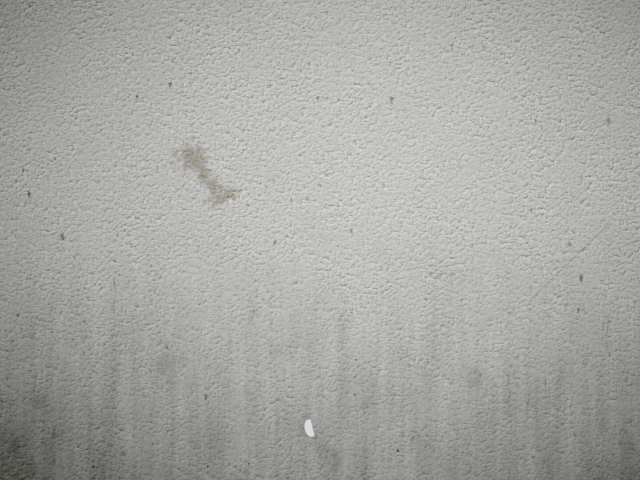
Give the GLSL for this texture, as a Shadertoy shader.

```glsl
// Weathered grey stucco wall: fine lit grain, rain streaks, stains and a vignette.
#define GRAIN_CELLS 160.0   // plaster grains per canvas height
#define GRAIN_DEPTH 0.135   // contrast of the lit relief
#define WALL_LIGHT 0.768    // brightness at the hot spot
#define FALLOFF 0.52        // darkening towards the edges
#define STREAK_DEPTH 0.06   // strength of the rain streaks
#define SPECK_CELLS 13.0    // speck grid cells per canvas height
#define SPECK_SHARE 0.24    // share of cells that hold a speck
#define DRIP_COUNT 18
#define STAIN_TINT vec3(0.84, 0.825, 0.78)
#define CHIP_COLOR vec3(0.85, 0.85, 0.87)

vec2 hash2(vec2 p) {
    vec3 q = fract(p.xyx * vec3(0.1031, 0.1030, 0.0973));
    q += dot(q, q.yzx + 33.33);
    return fract((q.xx + q.yz) * q.zy);
}

// Squared distance to the nearest scattered point
float cellular(vec2 p) {
    vec2 cell = floor(p), f = fract(p);
    float nearest = 4.0;
    for (int y = -1; y <= 1; y++)
    for (int x = -1; x <= 1; x++) {
        vec2 o = vec2(x, y);
        vec2 d = o + hash2(cell + o + 57.0) - f;
        nearest = min(nearest, dot(d, d));
    }
    return nearest;
}

// Layered, rotated sines for broad irregular blotches
float mottle(vec2 p) {
    float sum = 0.0, amp = 0.5;
    for (int i = 0; i < 5; i++) {
        sum += amp * sin(p.x + 1.7 * sin(p.y * 0.8)) * sin(p.y + 1.3 * sin(p.x * 0.7));
        p = mat2(0.8, -0.6, 0.6, 0.8) * p * 1.9 + vec2(3.1, 1.7);
        amp *= 0.6;
    }
    return sum;
}

float segmentDistance(vec2 p, vec2 a, vec2 b) {
    vec2 ab = b - a;
    return length(p - a - ab * clamp(dot(p - a, ab) / dot(ab, ab), 0.0, 1.0));
}

// Domed grains of two sizes, lit from the upper left
float relief(vec2 p) {
    vec2 q = p * GRAIN_CELLS * vec2(0.85, 1.1);
    q += 0.8 * vec2(mottle(p * 70.0), mottle(p.yx * 65.0));
    vec2 toLight = vec2(-0.13, 0.2);
    float lit = cellular(q + toLight) - cellular(q - toLight);
    vec2 r = mat2(0.8, 0.6, -0.6, 0.8) * q * 0.6;
    lit += 0.6 * (cellular(r + toLight) - cellular(r - toLight));
    return (lit - 0.5 * lit * lit) * (1.0 + 0.5 * mottle(p * 31.0));
}

// Sparse dark flecks of mixed size and strength
float specks(vec2 p) {
    vec2 q = p * SPECK_CELLS, cell = floor(q);
    vec2 seed = hash2(cell + 11.0), shape = hash2(cell + 83.0);
    vec2 d = (fract(q) - 0.2 - 0.6 * seed) / vec2(1.0, 1.0 + shape.x);
    float radius = mix(0.015, 0.05, shape.x * shape.x);
    float edge = length(d) + 0.03 * mottle(p * 260.0);
    float strength = step(1.0 - SPECK_SHARE, shape.y) * mix(0.3, 1.0, seed.x);
    return strength * (1.0 - smoothstep(radius * 0.4, radius * 1.3, edge));
}

// Thin broken dark runs in the lower part of the wall
float drips(vec2 p, float aspect) {
    float sum = 0.0;
    for (int i = 0; i < DRIP_COUNT; i++) {
        vec2 place = hash2(vec2(i, 5)), shape = hash2(vec2(i, 29));
        vec2 top = vec2(place.x * aspect, 0.06 + 0.4 * place.y);
        float t = (top.y - p.y) / mix(0.03, 0.13, shape.x);
        float side = abs(p.x - top.x + 0.002 * sin(p.y * 90.0 + place.x * 40.0));
        float along = smoothstep(0.0, 0.2, t) * (1.0 - smoothstep(0.6, 1.0, t));
        sum += shape.y * along * (1.0 - smoothstep(0.0005, 0.0035, side));
    }
    return sum * smoothstep(-0.3, 0.3, mottle(p * 80.0));
}

void mainImage(out vec4 fragColor, in vec2 fragCoord) {
    vec2 uv = fragCoord / iResolution.xy;
    vec2 p = fragCoord / iResolution.y;
    float aspect = iResolution.x / iResolution.y;
    float low = 1.0 - smoothstep(0.1, 0.6, uv.y);

    // Broad light and vignette
    vec2 d = uv - vec2(0.55, 0.6);
    vec2 d2 = d * d;
    float grey = WALL_LIGHT - FALLOFF * (d2.x + 0.9 * d2.y) - 0.8 * d2.x * d2.y;

    // Soiling and rain streaks, heavier near the ground
    float streak = sqrt(cellular(p * vec2(30.0, 2.6))) - 0.5;
    streak += 0.7 * (sqrt(cellular(p * vec2(75.0, 5.0) + 9.0)) - 0.5);
    grey -= low * (0.045 + STREAK_DEPTH * streak);
    grey -= mix(0.008, 0.022, low) * mottle(p * 13.0 + 2.0);
    grey -= mix(0.004, 0.018, low) * mottle(p * vec2(60.0, 35.0));
    grey -= 0.05 * low * smoothstep(0.3, 0.8, mottle(p * vec2(29.0, 19.0) + 7.0));

    // Plaster grain and small marks
    grey += GRAIN_DEPTH * mix(1.0, 0.8, low) * relief(p);
    grey -= 0.25 * specks(p) + 0.15 * drips(p, aspect);

    // Hairline crack
    vec2 bent = p + 0.004 * mottle(p * 35.0);
    float crack = segmentDistance(bent, vec2(1.11, 0.38), vec2(1.27, 0.535));
    grey -= 0.06 * (1.0 - smoothstep(0.0005, 0.003, crack));

    vec3 color = grey - vec3(0.0, 0.001, 0.003 + 0.025 * (1.0 - grey));

    // Ragged brown stain
    float stain = segmentDistance(p, vec2(0.385, 0.685), vec2(0.46, 0.59));
    stain += 0.03 * mottle(p * 40.0) + 0.025 * mottle(p * 130.0);
    color *= mix(vec3(1.0), STAIN_TINT, 1.0 - smoothstep(0.0, 0.04, stain));

    // Pale paint chip with one straight side
    vec2 c = mat2(0.97, -0.24, 0.24, 0.97) * (p - vec2(0.646, 0.108));
    float chip = max((length(c / vec2(0.011, 0.018)) - 1.0) * 0.011, c.x - 0.005);
    color = mix(color, CHIP_COLOR, 1.0 - smoothstep(-0.001, 0.0015, chip));

    fragColor = vec4(clamp(color, 0.0, 1.0), 1.0);
}
```
